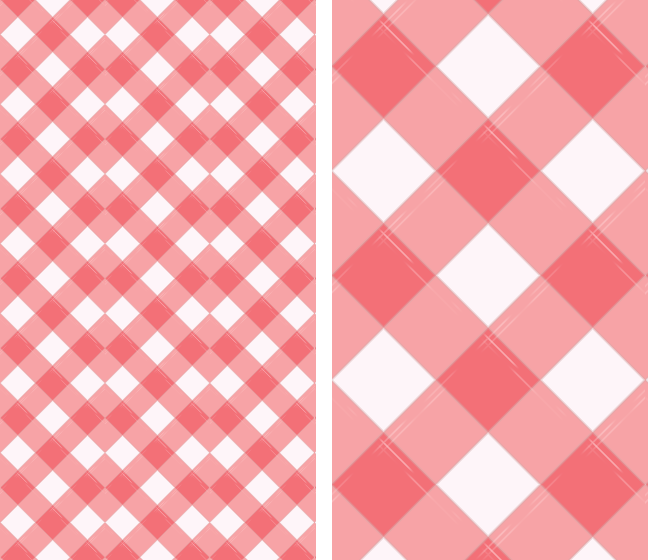
Left, the full canvas; right, a detail of the centre.
Write a WebGL 2 fragment shader that draws this pattern.

```glsl
#version 300 es
precision highp float;
// Diagonal gingham: two crossing sets of translucent bands on a pale ground.
// Each tile is one and a half checks wide, so the bands turn at the tile seams.
// Thin greyed outlines follow the band edges, with broken pale threads beside them.

#define PERIOD 0.2206        // check period, in canvas widths
#define TILE_WIDTH 0.3315    // distance between seams, in canvas widths
#define SEAM_X 0.0008        // position of the first seam
#define FIRST_RED_Y 0.1091   // first red row, down from the top
#define OUTLINE_WIDTH 0.0026
#define OUTLINE_ALPHA 0.42
#define THREAD_WIDTH 0.0018
#define THREAD_INSET 0.05    // thread offset from the band edge, in periods
#define THREAD_ALPHA 0.55
#define WEAR_CELLS 6.0       // wear cells along one period

uniform vec2 u_resolution;
out vec4 fragColor;

const vec3 GROUND = vec3(0.995, 0.962, 0.975);
const vec3 PINK = vec3(0.970, 0.640, 0.650);
const vec3 RED = vec3(0.952, 0.438, 0.468);
const vec3 OUTLINE = vec3(0.830, 0.660, 0.660);
const vec3 THREAD = vec3(1.000, 0.850, 0.860);

float hash(vec2 p) {
    return fract(sin(dot(p, vec2(127.1, 311.7))) * 43758.5453);
}

// Smooth noise along a thread, repeating once per period
float wear(float along, float seed) {
    float t = fract(along) * WEAR_CELLS;
    float cell = floor(t);
    float next = mod(cell + 1.0, WEAR_CELLS);
    return mix(hash(vec2(cell, seed)), hash(vec2(next, seed)),
               smoothstep(0.0, 1.0, fract(t)));
}

// Antialiased coverage from signed distances; pixel is one pixel's extent
vec2 coverage(vec2 dist, float pixel) {
    return clamp(0.5 - dist / pixel, 0.0, 1.0);
}

// Offset to the nearest whole number
vec2 centred(vec2 v) {
    return fract(v + 0.5) - 0.5;
}

void main() {
    vec2 p = vec2(gl_FragCoord.x, u_resolution.y - gl_FragCoord.y) / u_resolution.x;

    // Tile coordinates, measured in check periods from a red centre
    float tileX = (fract((p.x - SEAM_X) / TILE_WIDTH) - 0.5) * TILE_WIDTH;
    vec2 q = vec2(tileX, p.y - FIRST_RED_Y) / PERIOD;

    // Diagonal axes and the size of canvas units along them
    vec2 diagonal = vec2(q.y + q.x, q.y - q.x);
    float scale = sqrt(2.0) / PERIOD;
    float pixel = scale / u_resolution.x;

    // Crossing bands: none, one or two layers
    vec2 edge = abs(centred(diagonal)) - 0.25;
    vec2 band = coverage(edge, pixel);
    vec3 color = mix(GROUND, PINK, max(band.x, band.y));
    color = mix(color, RED, band.x * band.y);

    // Greyed outlines on every band edge
    vec2 outline = coverage(abs(edge) - 0.5 * OUTLINE_WIDTH * scale, pixel);
    color = mix(color, OUTLINE, OUTLINE_ALPHA * max(outline.x, outline.y));

    // Two worn threads inside the upper edge of each band
    for (int i = 0; i < 2; i++) {
        float k = float(i);
        vec2 offset = centred(diagonal + 0.25 - THREAD_INSET * (1.0 + 0.7 * k));
        vec2 thread = coverage(abs(offset) - 0.5 * THREAD_WIDTH * scale, pixel);
        vec2 worn = vec2(wear(diagonal.y, k + 1.0), wear(diagonal.x, k + 5.0));
        thread *= smoothstep(0.4, 0.9, worn) * (1.0 - 0.4 * k);
        color = mix(color, THREAD, THREAD_ALPHA * max(thread.x, thread.y) * max(band.x, band.y));
    }

    fragColor = vec4(color, 1.0);
}
```
